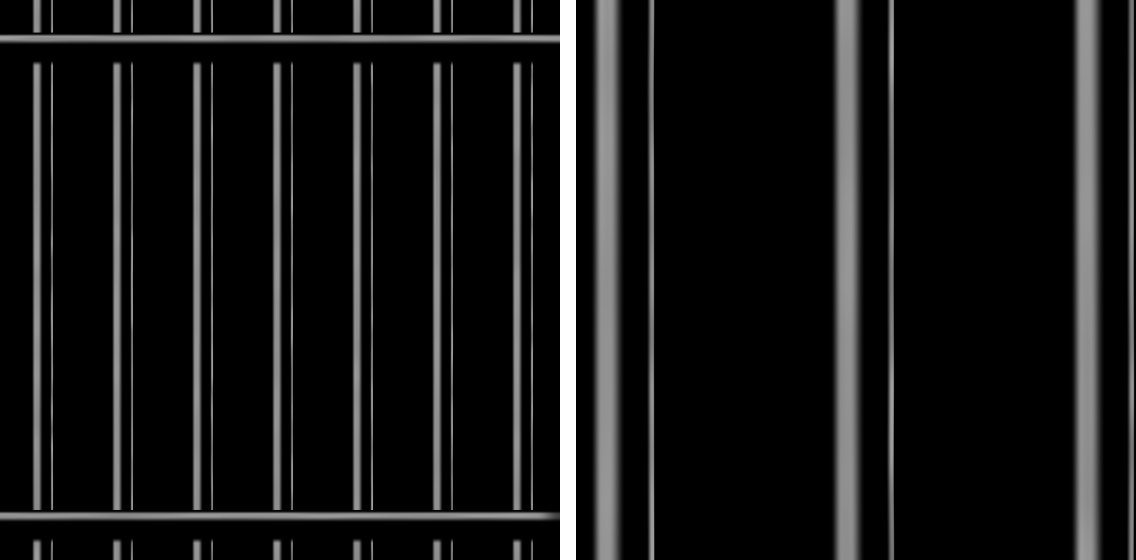
Left: the whole. Right: its middle third, enlarged.
Write a WebGL 2 fragment shader that draws this pattern.

```glsl
#version 300 es
precision highp float;
// Seven upright steel bars crossed by two horizontal rails on black.
// Each rod is a soft one-dimensional profile; bars carry a thin rim light
// on the right, break in the shadow under each rail and are lightly worn.

#define BAR_COUNT 7.0
#define BAR_CENTER 0.0664
#define RIM_OFFSET 0.0265
#define RAIL_TOP 0.9310
#define RAIL_PITCH 0.8525
#define RAIL_COUNT 2
#define SHADOW_END 0.0385
#define STEEL 0.62
#define RIM_LIGHT 0.56
#define WEAR 0.14

uniform vec2 u_resolution;
out vec4 fragColor;

float hash(vec2 p) {
    vec3 q = fract(vec3(p.xyx) * 0.1031);
    q += dot(q, q.yzx + 33.33);
    return fract((q.x + q.y) * q.z);
}

float noise(vec2 p) {
    vec2 cell = floor(p);
    vec2 f = fract(p);
    f = f * f * (3.0 - 2.0 * f);
    float low = mix(hash(cell), hash(cell + vec2(1.0, 0.0)), f.x);
    float high = mix(hash(cell + vec2(0.0, 1.0)), hash(cell + 1.0), f.x);
    return mix(low, high, f.y);
}

// Soft band: rises between a and b, falls between c and d
float band(float x, float a, float b, float c, float d) {
    return smoothstep(a, b, x) * (1.0 - smoothstep(c, d, x));
}

// Round bar with a flat highlight, then a narrow rim light
float barShade(float x, float y, float id, float px) {
    float streaks = noise(vec2(x * 260.0 + id * 19.0, y * 9.0));
    float blotches = noise(vec2(id * 7.3, y * 24.0));
    float wear = 1.0 - WEAR * (0.5 * streaks + 0.5 * blotches);
    float body = band(x, -0.0100, -0.0035, 0.0015, 0.0105);

    float wobble = 0.0005 * (noise(vec2(id * 5.1, y * 18.0)) - 0.5);
    float r = x - RIM_OFFSET - wobble;
    float rim = band(r, -0.0034, -0.0002, 0.0006, 0.0010 + px);
    float rimWear = 0.75 + 0.4 * noise(vec2(id * 3.7 + 40.0, y * 30.0));
    return STEEL * body * wear + RIM_LIGHT * rim * rimWear;
}

// Horizontal rod lit from above; drop is the distance below its center
float railShade(float drop, float x, float id) {
    float body = band(drop, -0.0095, -0.0030, 0.0005, 0.0115);
    float wear = 1.0 - WEAR * noise(vec2(x * 14.0, id * 9.0 + drop * 200.0));
    // The lower rail dims toward its right end
    float endFade = 1.0 - 0.55 * id * smoothstep(0.96, 1.0, x);
    return STEEL * body * wear * endFade;
}

void main() {
    vec2 uv = gl_FragCoord.xy / u_resolution;
    float px = 1.0 / min(u_resolution.x, u_resolution.y);

    // Bars: one per cell, centered on the bar and its rim
    float pitch = 1.0 / BAR_COUNT;
    float along = (uv.x - BAR_CENTER) / pitch + 0.5;
    float barId = floor(along);
    float barX = (fract(along) - 0.5) * pitch;
    float shade = barShade(barX, uv.y, barId, px);

    // Rails: hide the bars behind and just below, then add the rod
    float rails = 0.0;
    for (int i = 0; i < RAIL_COUNT; i++) {
        float id = float(i);
        float drop = RAIL_TOP - id * RAIL_PITCH - uv.y;
        float cover = band(drop, -0.0100 - px, -0.0100, SHADOW_END, SHADOW_END + 0.0110);
        shade *= 1.0 - cover;
        rails += railShade(drop, uv.x, id);
    }

    fragColor = vec4(vec3(clamp(shade + rails, 0.0, 1.0)), 1.0);
}
```
